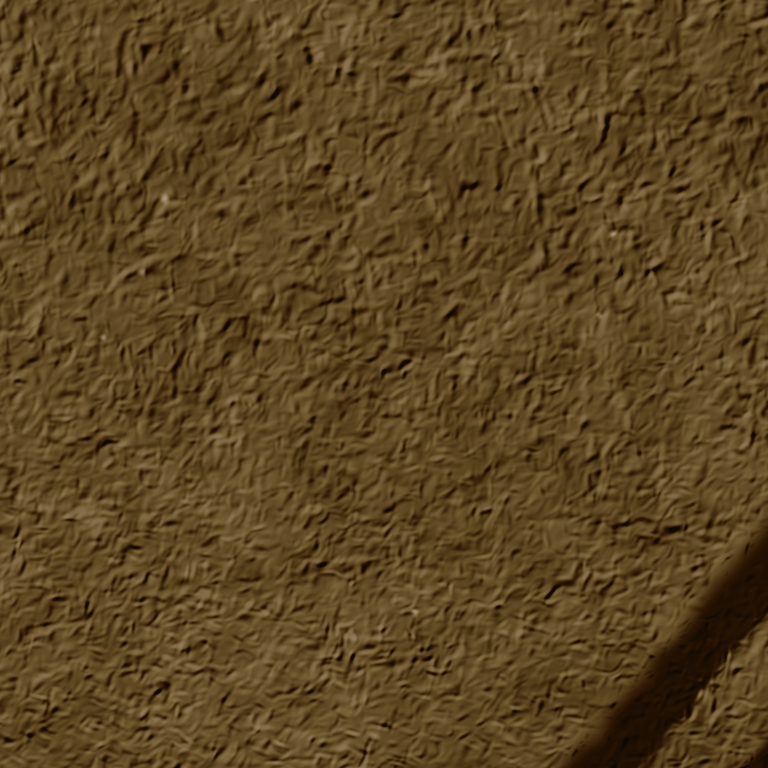
Write a WebGL 2 fragment shader that draws this texture.

```glsl
#version 300 es
precision highp float;
// Rough ochre ground of short slanted ridges, crossed by a dark diagonal shadow band.

#define BASE_TONE 0.372
#define CONTRAST 0.135
#define DARK_SKEW 0.2
#define COARSE_CELLS 33.0
#define FINE_CELLS 54.0
#define RIDGE_SIZE vec2(0.88, 0.46)
#define RIDGE_WAVE 8.5
#define ANGLE_LOW 0.5
#define ANGLE_HIGH 0.95
#define ANGLE_SPREAD 1.7
#define SHADOW_TONE 0.125
#define SPECK_CHANCE 0.14

uniform vec2 u_resolution;
out vec4 fragColor;

vec3 hash3(vec3 p) {
  p = fract(p * vec3(0.1031, 0.1030, 0.0973));
  p += dot(p, p.yxz + 33.33);
  return fract((p.xxy + p.yxx) * p.zyx);
}

float valueNoise(vec2 p, float seed) {
  vec2 cell = floor(p), f = fract(p);
  f = f * f * (3.0 - 2.0 * f);
  float a = hash3(vec3(cell, seed)).x;
  float b = hash3(vec3(cell + vec2(1, 0), seed)).x;
  float c = hash3(vec3(cell + vec2(0, 1), seed)).x;
  float d = hash3(vec3(cell + vec2(1, 1), seed)).x;
  return mix(mix(a, b, f.x), mix(c, d, f.x), f.y);
}

// Sum of scattered oriented ridges with random lit and dark sides
float ridges(vec2 p, float angle, float seed) {
  vec2 home = floor(p);
  float sum = 0.0;
  for (int y = -1; y <= 1; y++) {
    for (int x = -1; x <= 1; x++) {
      vec2 cell = home + vec2(x, y);
      for (int k = 0; k < 4; k++) {
        float id = seed + float(k) * 7.0;
        vec3 place = hash3(vec3(cell, id));
        vec3 look = hash3(vec3(cell, id + 3.0));
        float a = angle + (place.z - 0.5) * ANGLE_SPREAD;
        vec2 along = vec2(cos(a), sin(a));
        vec2 d = p - cell - place.xy;
        vec2 q = vec2(dot(d, along), dot(d, vec2(-along.y, along.x)));
        vec2 e = q / (RIDGE_SIZE * vec2(mix(0.7, 1.13, look.z), 1.0));
        float window = max(0.0, 1.0 - dot(e, e));
        float wave = sin(q.y * RIDGE_WAVE + (look.x - 0.5) * 5.6);
        sum += window * window * wave * mix(0.2, 1.35, look.y * look.y);
      }
    }
  }
  return sum;
}

// Sparse soft grit, kept inside its own cell
float specks(vec2 p) {
  vec2 cell = floor(p);
  vec3 r = hash3(vec3(cell, 91.0));
  float size = mix(0.035, 0.06, fract(r.z * 17.0));
  float d = length(fract(p) - mix(vec2(0.1), vec2(0.9), r.xy));
  return step(r.z, SPECK_CHANCE) * (1.0 - smoothstep(0.0, size, d));
}

vec3 ochre(float tone) {
  float green = max(tone - 0.09, 0.5 * tone);
  float blue = max(1.1 * tone * tone - 0.02, 0.06 * tone);
  return vec3(tone, green, blue);
}

void main() {
  vec2 uv = gl_FragCoord.xy / u_resolution;

  // Bend the ridges a little and let their direction drift
  vec2 bend = vec2(valueNoise(uv * 60.0, 5.0), valueNoise(uv * 60.0, 6.0)) - 0.5;
  vec2 p = uv + 0.005 * bend;
  float angle = mix(ANGLE_LOW, ANGLE_HIGH, uv.y) + 0.4 * (valueNoise(uv * 6.0, 8.0) - 0.5);

  // Coarser relief towards the top, finer towards the bottom
  float coarse = mix(0.5, 0.88, smoothstep(0.0, 0.8, uv.y));
  float relief = coarse * ridges(p * COARSE_CELLS, angle, 11.0)
               + sqrt(1.0 - coarse * coarse) * ridges(p * FINE_CELLS + 17.0, angle, 53.0);
  relief *= mix(0.75, 1.35, valueNoise(uv * 14.0, 14.0));
  relief = clamp(relief, -1.9, 1.9);

  // Broad uneven patches beneath the ridges
  float patches = 0.045 * (valueNoise(uv * 7.0, 21.0) - 0.5)
                + 0.075 * (valueNoise(uv * 23.0, 27.0) - 0.5);
  float tone = BASE_TONE + patches + CONTRAST * (relief - DARK_SKEW * relief * relief);
  tone += 0.26 * specks(uv * 6.0);

  // Shadow band and dark corner, measured across the diagonal
  float ragged = 0.012 * (valueNoise(uv * 28.0, 33.0) - 0.5) + 0.006 * relief;
  float across = dot(uv, vec2(0.77, -0.635)) + ragged;
  float band = smoothstep(0.553, 0.588, across) * (1.0 - smoothstep(0.632, 0.652, across));
  float shadow = max(band, smoothstep(0.742, 0.756, across));
  tone = mix(tone, SHADOW_TONE + 0.27 * (tone - BASE_TONE), shadow);

  // Greyer crests
  vec3 color = ochre(clamp(tone, 0.06, 0.72));
  color.b += 0.03 * smoothstep(0.45, 0.65, tone);
  fragColor = vec4(color, 1.0);
}
```
